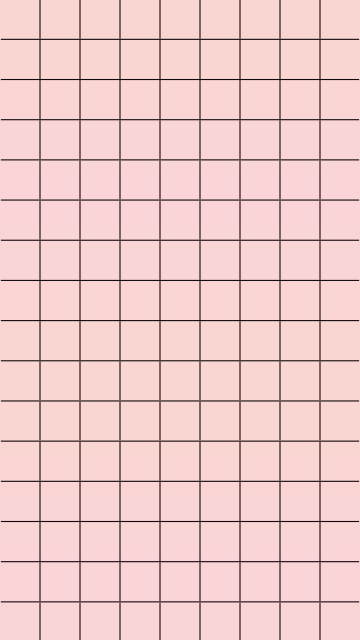
Reproduce this pattern procedurally as a Shadertoy shader.

```glsl
#define COLUMNS 9.0
#define ROW_LINES 15.0
#define ROW_PITCH 0.06278      // share of the canvas height
#define FIRST_ROW 0.0596       // lowest line, share of the height
#define LINE_WIDTH 0.0031      // share of the canvas width
#define SIDE_MARGIN 0.0023     // gap at the ends of the horizontal lines
#define TINT_AMOUNT 0.006
#define PAPER vec3(0.982, 0.836, 0.832)
#define INK vec3(0.07, 0.035, 0.045)

const float TAU = 6.2831853;

// Signed distance to the nearest of the lines numbered first to last
float lineOffset(float x, float start, float pitch, float first, float last) {
    float index = clamp(round((x - start) / pitch), first, last);
    return x - start - index * pitch;
}

// Share of a pixel covered by a line centred at zero
float lineCoverage(float offset, float width, float pixel) {
    float high = min(offset + 0.5 * pixel, 0.5 * width);
    float low = max(offset - 0.5 * pixel, -0.5 * width);
    return clamp((high - low) / pixel, 0.0, 1.0);
}

void mainImage(out vec4 fragColor, in vec2 fragCoord) {
    vec2 uv = fragCoord / iResolution.xy;
    float pixel = 1.0 / iResolution.x;
    float aspect = iResolution.y / iResolution.x;

    // Grid lines, measured in canvas widths
    float dx = lineOffset(uv.x, 0.0, 1.0 / COLUMNS, 1.0, COLUMNS - 1.0);
    float dy = lineOffset(uv.y, FIRST_ROW, ROW_PITCH, 0.0, ROW_LINES - 1.0) * aspect;
    float vertical = lineCoverage(dx, LINE_WIDTH, pixel);
    float horizontal = lineCoverage(dy, LINE_WIDTH, pixel);

    // Horizontal lines stop just short of both sides
    float sideDistance = min(uv.x, 1.0 - uv.x);
    horizontal *= clamp((sideDistance - SIDE_MARGIN) / pixel + 0.5, 0.0, 1.0);

    // Faint drift between rose and peach down the sheet
    float drift = cos(TAU * (uv.y - 0.69) / 0.59);
    vec3 tint = TINT_AMOUNT * drift * vec3(0.0, -0.5, 1.0);

    float ink = max(vertical, horizontal);
    fragColor = vec4(mix(PAPER, INK, ink) + tint, 1.0);
}
```
